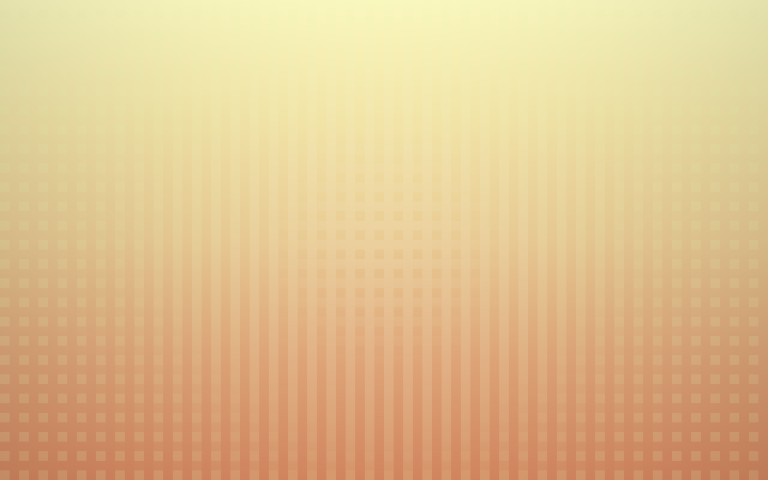
Give the GLSL for this background, as a WebGL 2 fragment shader.

```glsl
#version 300 es
precision highp float;
// Warm vertical gradient woven with pale stripes that form a glowing central lattice and dotted sides.

uniform vec2 u_resolution;
out vec4 fragColor;

// Antialiased stripes: 1 on the first half of every cell, 0 on the second.
float stripe(float t, float blur) {
    float d = abs(fract(t + 0.25) - 0.5) - 0.25;
    return 1.0 - smoothstep(-blur, blur, d);
}

// Terracotta at the bottom, through sand, to pale yellow at the top.
vec3 skyGradient(float y) {
    vec3 c = mix(vec3(0.82, 0.52, 0.37), vec3(0.872, 0.645, 0.47), clamp(y / 0.25, 0.0, 1.0));
    c = mix(c, vec3(0.915, 0.795, 0.58), clamp((y - 0.25) / 0.25, 0.0, 1.0));
    c = mix(c, vec3(0.95, 0.895, 0.655), clamp((y - 0.5) / 0.25, 0.0, 1.0));
    return mix(c, vec3(0.98, 0.97, 0.745), clamp((y - 0.75) / 0.25, 0.0, 1.0));
}

void main() {
    vec2 uv = gl_FragCoord.xy / u_resolution;
    vec2 p = gl_FragCoord.xy / u_resolution.y;
    float radius = length(p - 0.5 * vec2(u_resolution.x / u_resolution.y, 1.0));

    // Columns and rows share one cell size.
    float blur = 12.5 / u_resolution.y;
    float column = stripe(p.x * 25.0, blur);
    float row = stripe(p.y * 25.0, blur);

    // Rows bridge the columns near the centre and cut them near the sides.
    float bridge = 1.0 - smoothstep(0.0, 0.32, radius);
    float cut = smoothstep(0.35, 0.8, radius);
    float weave = mix(row * bridge, mix(1.0 - cut, 1.0, row), column);

    vec3 thread = mix(vec3(0.96, 0.93, 0.82), vec3(0.93, 0.96, 0.70), smoothstep(0.1, 0.6, radius));
    vec3 color = mix(skyGradient(uv.y), thread, 0.17 * weave);

    // Darken the left and right sides.
    float side = 2.0 * uv.x - 1.0;
    color *= 1.0 - 0.09 * side * side;

    fragColor = vec4(color, 1.0);
}
```
